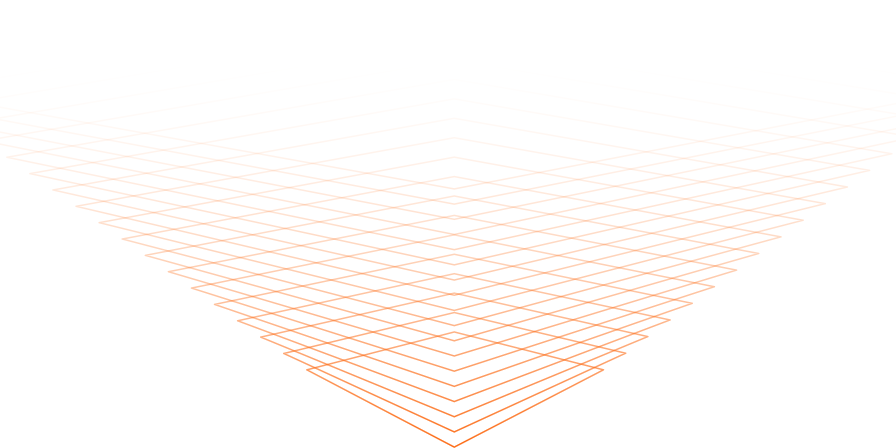
Write a Shadertoy shader that draws this background.

```glsl
const int RHOMBUS_COUNT = 18;
const vec3 PAPER = vec3(1.0);
const vec3 ORANGE = vec3(0.99, 0.43, 0.10);

// Corners of the nearest rhombus, in canvas heights
const vec2 BOTTOM = vec2(1.014, 0.002);
const vec2 TOP = vec2(1.014, 0.259);
const vec2 LEFT = vec2(0.685, 0.1745);
const vec2 RIGHT = vec2(1.347, 0.1745);

// Shift of each corner from one rhombus to the next
const vec2 BOTTOM_STEP = vec2(0.0, 0.0339);
const vec2 TOP_STEP = vec2(0.0, 0.04336);
const vec2 LEFT_STEP = vec2(-0.0515, 0.0365);
const vec2 RIGHT_STEP = vec2(0.0495, 0.0371);

const float HALF_WIDTH = 0.0017;
const float FADE_HEIGHT = 0.88;
const float FADE_POWER = 1.8;

float segmentDistance(vec2 p, vec2 a, vec2 b) {
    vec2 ap = p - a;
    vec2 ab = b - a;
    float along = clamp(dot(ap, ab) / dot(ab, ab), 0.0, 1.0);
    return length(ap - ab * along);
}

// Share of a pixel covered by a thin line
float lineCoverage(float dist, float pixel) {
    float edge = (HALF_WIDTH + 0.5 * pixel - dist) / pixel;
    return clamp(edge, 0.0, min(1.0, 2.0 * HALF_WIDTH / pixel));
}

void mainImage(out vec4 fragColor, in vec2 fragCoord) {
    float pixel = 1.0 / iResolution.y;
    vec2 p = fragCoord * pixel;

    // Lines grow fainter toward the top
    float opacity = pow(clamp(1.0 - p.y / FADE_HEIGHT, 0.0, 1.0), FADE_POWER);

    // Overlay the nested rhombus outlines
    float clear = 1.0;
    for (int i = 0; i < RHOMBUS_COUNT; i++) {
        float n = float(i);
        vec2 bottom = BOTTOM + n * BOTTOM_STEP;
        vec2 top = TOP + n * TOP_STEP;
        vec2 left = LEFT + n * LEFT_STEP;
        vec2 right = RIGHT + n * RIGHT_STEP;

        float lower = min(segmentDistance(p, left, bottom),
                          segmentDistance(p, bottom, right));
        float upper = min(segmentDistance(p, left, top),
                          segmentDistance(p, top, right));
        clear *= 1.0 - opacity * lineCoverage(min(lower, upper), pixel);
    }

    fragColor = vec4(mix(ORANGE, PAPER, clear), 1.0);
}
```
